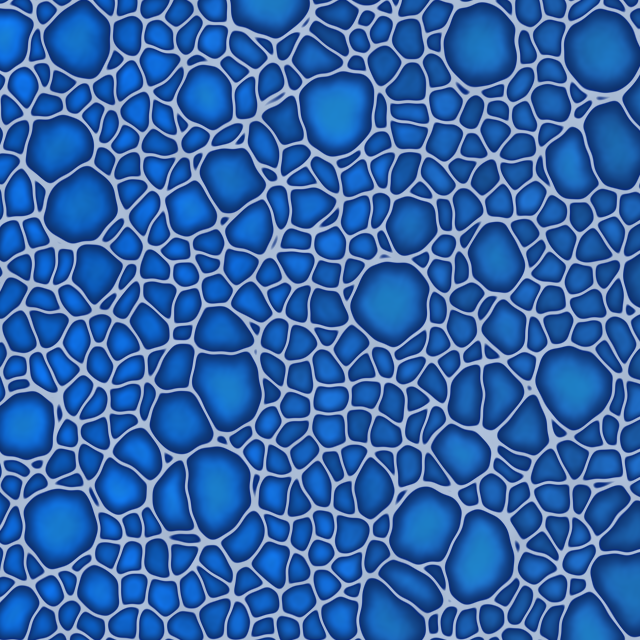
A three.js fragment shader for this texture:

```glsl
// Deep blue cell tissue: rounded cells of mixed size between thin pale walls.
varying vec2 vUv;

#define GRID vec2(22.5, 19.8)   // seeds across and up; cells are a little tall
#define JITTER 0.84             // scatter of the seeds
#define MAX_RADIUS 1.55         // largest cell, in grid units
#define SIZE_BIAS 8.0           // higher: fewer large cells
#define WALL 0.046              // half width of the walls
#define WALL_SOFT 0.027         // softness of the wall edge
#define CORNER 16.0             // lower: rounder cell corners
#define GLOW_ROUND 9.0          // lower: rounder inner glow
#define WOBBLE 0.05             // bending of the walls
#define MOTTLE 0.14             // cloudiness inside the cells

const int REACH = 3;
const vec3 WALL_COLOR = vec3(0.67, 0.74, 0.84);
const vec3 NAVY = vec3(0.02, 0.16, 0.51);
const vec3 SHADE = vec3(0.05, 0.19, 0.42);
const vec3 VIVID = vec3(0.05, 0.40, 0.83);
const vec3 MUTED = vec3(0.11, 0.38, 0.70);
const vec3 CYAN = vec3(0.12, 0.53, 0.78);

vec3 hash3(vec2 p) {
  vec3 q = fract(vec3(p.xyx) * vec3(0.1031, 0.1030, 0.0973));
  q += dot(q, q.yxz + 33.33);
  return fract((q.xxy + q.yzz) * q.zyx);
}

// Seed of a grid square: position in xy, squared radius in z
vec3 seed(vec2 id) {
  vec3 h = hash3(id + 17.0);
  float radius = mix(0.1, MAX_RADIUS, pow(h.z, SIZE_BIAS));
  return vec3(id + 0.5 + JITTER * (h.xy - 0.5), radius * radius);
}

// Power distance: large seeds claim more room
float power(vec2 p, vec3 s) {
  vec2 d = p - s.xy;
  return dot(d, d) - s.z;
}

// Layered sines, roughly -1 to 1
float clouds(vec2 p) {
  float sum = 0.0;
  float amp = 0.5;
  for (int i = 0; i < 4; i++) {
    sum += amp * sin(p.x + 1.7 * sin(p.y * 0.8)) * sin(p.y + 1.3 * sin(p.x * 0.7));
    p = mat2(1.2, 1.4, -1.4, 1.2) * p + 2.3;
    amp *= 0.62;
  }
  return sum;
}

void main() {
  // Gently bent space, so the walls are not ruler straight
  vec2 p = vUv * GRID;
  p += WOBBLE * sin(p.yx * 3.1 + vec2(0.4, 2.0));
  p += 0.4 * WOBBLE * sin(p.yx * 7.7 + vec2(3.0, 1.0));
  vec2 base = floor(p);

  // Owner cell of this point
  vec3 owner = vec3(0.0);
  float nearest = 1e5;
  for (int y = -REACH; y <= REACH; y++) {
    for (int x = -REACH; x <= REACH; x++) {
      vec3 s = seed(base + vec2(x, y));
      float d = power(p, s);
      if (d < nearest) {
        nearest = d;
        owner = s;
      }
    }
  }

  // Smooth minimum of the distances to all its borders
  float cornerSum = 0.0;
  float glowSum = 0.0;
  for (int y = -REACH; y <= REACH; y++) {
    for (int x = -REACH; x <= REACH; x++) {
      vec3 s = seed(base + vec2(x, y));
      float gap = distance(s.xy, owner.xy);
      if (gap > 0.001) {
        float border = (power(p, s) - nearest) / (2.0 * gap);
        cornerSum += exp(-CORNER * border);
        glowSum += exp(-GLOW_ROUND * border);
      }
    }
  }
  float edge = -log(max(cornerSum, 1e-12)) / CORNER;
  float depth = -log(max(glowSum, 1e-12)) / GLOW_ROUND;

  // Cell body: dark rim, brighter middle, cyan heart in large cells
  float radius = sqrt(owner.z);
  float tone = hash3(floor(owner.xy) + 71.0).x - 0.5;
  float mist = clouds(p * 1.5);
  float side = vUv.x + 0.25 * clouds(vUv * 7.0);
  vec3 bright = mix(VIVID, MUTED, smoothstep(0.1, 0.85, side));
  bright *= 1.0 + 0.22 * tone + MOTTLE * mist;
  float glow = smoothstep(-0.03, 0.25 + 0.22 * radius, depth);
  vec3 color = mix(SHADE, bright, glow);
  float heart = smoothstep(0.22, 0.95, depth + 0.08 * mist);
  color = mix(color, CYAN, heart * (0.55 + 0.5 * tone));

  // Navy outline, then the wall itself
  color = mix(color, NAVY, 0.85 * (1.0 - smoothstep(WALL + 0.015, WALL + 0.075, edge)));
  float wall = 1.0 - smoothstep(WALL - WALL_SOFT, WALL + WALL_SOFT, edge);
  color = mix(color, WALL_COLOR * (1.0 + 0.04 * mist), wall);

  gl_FragColor = vec4(color, 1.0);
}
```
